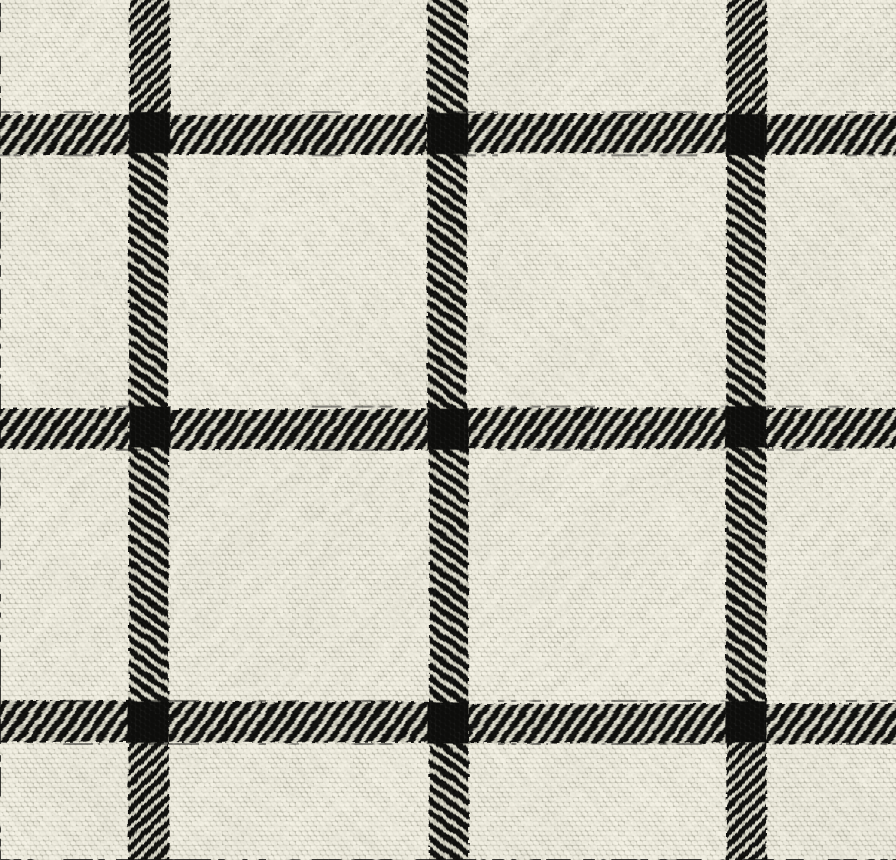
Give the GLSL for this pattern, as a Shadertoy shader.

```glsl
const vec2 FIRST_CROSS = vec2(0.1665, 0.1535);
const vec2 SPACING = vec2(0.3335, 0.3285);
const float HALF_BAND = 0.0229;
const float THREAD = 0.0037;
const vec3 CREAM = vec3(0.957, 0.947, 0.897);
const vec3 GAP = vec3(0.70, 0.695, 0.635);
const vec3 PALE_YARN = vec3(0.83, 0.825, 0.765);
const vec3 BLACK_YARN = vec3(0.065, 0.065, 0.058);

float hash(vec2 p) {
    vec3 q = fract(p.xyx * vec3(0.1031, 0.1030, 0.0973));
    q += dot(q, q.yzx + 33.33);
    return fract((q.x + q.y) * q.z);
}

float noise(vec2 p) {
    vec2 cell = floor(p), f = fract(p);
    f = f * f * (3.0 - 2.0 * f);
    float low = mix(hash(cell), hash(cell + vec2(1, 0)), f.x);
    float high = mix(hash(cell + vec2(0, 1)), hash(cell + vec2(1, 1)), f.x);
    return mix(low, high, f.y);
}

// Coverage of a band whose edge is nibbled by single threads
float band(float across, float along, float seed, float pixel) {
    float shift = (hash(vec2(seed, 3.0)) - 0.5) * 0.0030;
    float trim = hash(vec2(seed, 8.0)) * 0.0012;
    float tooth = (hash(vec2(floor(along / THREAD), seed)) - 0.5) * 0.0022;
    float edge = abs(across - shift) - HALF_BAND + trim + tooth;
    return 1.0 - smoothstep(-0.6 * pixel, 0.6 * pixel, edge);
}

// Stepped diagonal of dark yarn, 1 on the dark floats
float twill(float along, float across, float slope, float period, float seed, float pixel) {
    float pick = across / THREAD;
    float stair = (floor(pick) + smoothstep(0.2, 0.8, fract(pick))) * THREAD;
    float wobble = 0.22 * (noise(vec2(along, across) * 150.0 + seed) - 0.5);
    float phase = (along - slope * stair) / period + hash(vec2(seed, 5.0)) + wobble;
    float offset = abs(fract(phase) - 0.5) * 2.0;
    float soft = 0.17 + 0.6 * pixel / period;
    return 1.0 - smoothstep(0.59 - soft, 0.59 + soft, offset);
}

// Depth of the gaps between staggered yarn loops
float loopGaps(vec2 p) {
    vec2 q = p / vec2(0.0068, 0.0054);
    q.x += 0.5 * mod(floor(q.y), 2.0);
    vec2 f = fract(q) - 0.5;
    f.x += 0.35 * f.y;
    float depth = 0.25 + 0.75 * hash(floor(q));
    return smoothstep(0.28, 0.72, length(f)) * depth;
}

vec3 groundCloth(vec2 p, vec2 panel) {
    float lean = mod(panel.y, 2.0) < 0.5 ? 1.0 : -1.0;
    float diagonal = noise(vec2(p.x - lean * p.y, (p.x + lean * p.y) * 0.12) * 170.0);
    float creases = noise(vec2(p.x - p.y, (p.x + p.y) * 0.4) * 13.0);
    float shade = loopGaps(p) * 0.85 + 0.10 * diagonal + 0.07 * creases;
    shade += 0.14 * (noise(p * 410.0) - 0.5);
    return mix(CREAM, GAP, clamp(shade, 0.0, 1.0));
}

vec3 bandCloth(vec2 p, float dark) {
    float fibre = noise(p * 480.0) - 0.5;
    vec3 pale = PALE_YARN + 0.16 * fibre;
    vec3 black = BLACK_YARN + 0.05 * fibre;
    return mix(pale, black, dark);
}

// Broken dark line of stray threads
float strayThread(float dist, float along, float pixel) {
    float dash = smoothstep(0.35, 0.55, noise(vec2(along * 150.0, 2.0)));
    return dash * (1.0 - smoothstep(0.0006, 0.0006 + pixel, abs(dist)));
}

void mainImage(out vec4 fragColor, in vec2 fragCoord) {
    float pixel = 1.0 / iResolution.x;
    vec2 p = fragCoord * pixel;
    vec2 grid = (p - FIRST_CROSS) / SPACING;
    vec2 nearest = floor(grid + 0.5);
    vec2 panel = floor(grid);
    vec2 local = (grid - nearest) * SPACING;

    // Each run between crossings has its own seed
    float seedX = 11.0 + nearest.y * 7.0 + panel.x * 3.0;
    float seedY = 57.0 + nearest.x * 7.0 + panel.y * 3.0;
    float across = band(local.y, p.x, seedX, pixel);
    float down = band(local.x, p.y, seedY, pixel);

    // Outer columns reverse their lean past the last crossings
    bool outer = abs(nearest.x - 1.0) > 0.5 && abs(panel.y - 0.5) > 1.0;
    float slope = outer ? 1.0 : -0.72;
    float rowDark = twill(p.x, local.y, 0.75, 0.0150, seedX, pixel);
    float columnDark = twill(p.y, local.x, slope, 0.0141, seedY, pixel);

    vec3 color = groundCloth(p, panel);
    color = mix(color, bandCloth(p, rowDark), across);
    color = mix(color, bandCloth(p, columnDark), down);

    // Solid crossings, slightly off centre
    vec2 nudge = vec2(hash(nearest + 4.0), hash(nearest + 9.0)) - 0.5;
    vec2 corner = abs(local - nudge * 0.003) - HALF_BAND;
    float square = 1.0 - smoothstep(-pixel, pixel, max(corner.x, corner.y));
    float knots = 0.06 * loopGaps(p.yx);
    color = mix(color, BLACK_YARN + knots - 0.015, square);

    // Loose threads beside rows and along two borders
    float stray = 0.6 * strayThread(abs(local.y) - HALF_BAND - 0.0012, p.x, pixel);
    stray *= step(0.6, hash(vec2(seedX, floor(p.x * 18.0))));
    stray = max(stray, strayThread(p.x, p.y, pixel));
    stray = max(stray, strayThread(p.y, p.x, pixel));
    color = mix(color, BLACK_YARN, stray * 0.8);

    fragColor = vec4(clamp(color, 0.0, 1.0), 1.0);
}
```
